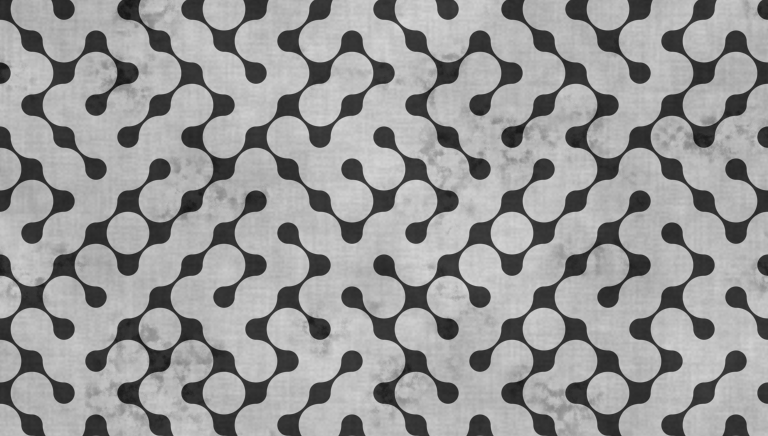
This pattern is drawn by a WebGL 1 fragment shader. Its source:

```glsl
precision highp float;
// Two-colour Truchet maze: small dark dots and large light discs alternate on a square
// lattice, and each cell joins either its dark or its light diagonal pair of corners.
// The layout repeats every 12 cells; worn, woven concrete noise runs over the whole.

uniform vec2 u_resolution;

float hash(vec2 p) {
  return fract(sin(dot(p, vec2(127.1, 311.7))) * 43758.5453);
}

float noise(vec2 p) {
  vec2 i = floor(p), f = fract(p);
  f = f * f * (3.0 - 2.0 * f);
  return mix(mix(hash(i), hash(i + vec2(1.0, 0.0)), f.x),
             mix(hash(i + vec2(0.0, 1.0)), hash(i + vec2(1.0, 1.0)), f.x), f.y);
}

float fbm(vec2 p) {
  float sum = 0.0, amplitude = 0.5;
  for (int i = 0; i < 5; i++) {
    sum += amplitude * noise(p);
    p = mat2(1.6, 1.2, -1.2, 1.6) * p + 7.3;
    amplitude *= 0.5;
  }
  return sum / 0.97;
}

// Every dark dot picks one of its four cells, so no dot is left alone.
bool dotPicksCell(vec2 node, vec2 cell) {
  vec2 id = mod(node, 12.0);
  vec2 picked = node - floor(2.0 * vec2(hash(id + 3.7), hash(id + 61.3)));
  return distance(picked, cell) < 0.5;
}

// Signed distance to the dark shape, in cells.
float mazeDistance(vec2 p) {
  vec2 cell = floor(p), q = fract(p);
  float odd = mod(cell.x + cell.y, 2.0);
  bool darkJoined = dotPicksCell(cell + vec2(odd, 0.0), cell)
                 || dotPicksCell(cell + vec2(1.0 - odd, 1.0), cell)
                 || hash(mod(cell, 12.0) + 140.9) < 0.2;

  // Mirror odd cells so that the dark corners are always (0,0) and (1,1).
  q.x = mix(q.x, 1.0 - q.x, odd);
  float toDark = min(length(q), distance(q, vec2(1.0)));
  float toLight = min(distance(q, vec2(1.0, 0.0)), distance(q, vec2(0.0, 1.0)));
  return darkJoined ? 2.0 / 3.0 - toLight : toDark - 1.0 / 3.0;
}

// Surface brightness variation, roughly -1 to 1.
float wear(vec2 p, vec2 uv) {
  float clouds = fbm(p * 0.35 + 11.0) - 0.5;
  float mottle = fbm(p * 1.7 + 40.0) - 0.5;
  float weave = noise(p * vec2(1.5, 11.0)) + noise(p * vec2(11.0, 1.5) + 90.0) - 1.0;
  float grain = noise(p * 14.0 + 200.0) - 0.5;
  float stains = smoothstep(0.5, 0.75, fbm(p * 0.5 + 70.0))
               * smoothstep(0.4, 0.75, fbm(p * 4.0 + 25.0));
  float glow = 0.2 - 0.7 * length((uv - 0.5) * vec2(1.0, 0.7));
  return 1.1 * clouds + 0.5 * mottle + 0.25 * weave + 0.3 * grain - 1.1 * stains + 0.6 * glow;
}

void main() {
  float cellsPerPixel = 24.0 / u_resolution.x;
  vec2 p = gl_FragCoord.xy * cellsPerPixel + vec2(0.0, 0.66);
  float tone = wear(p, gl_FragCoord.xy / u_resolution);

  float light = 0.74 + 0.15 * tone;
  float dark = 0.2 + 0.08 * tone;
  float edge = 0.75 * cellsPerPixel;
  float shade = mix(dark, light, smoothstep(-edge, edge, mazeDistance(p)));
  gl_FragColor = vec4(vec3(shade), 1.0);
}
```
